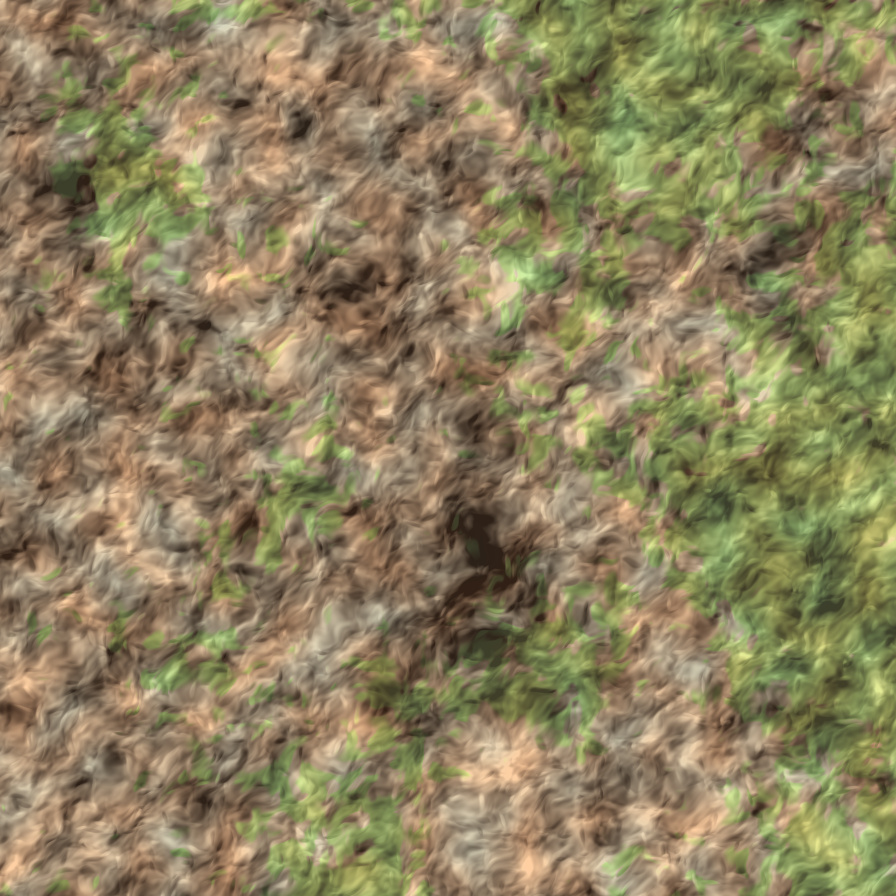
Reproduce this texture procedurally as a Shadertoy shader.

```glsl
// Rough ground seen from above: dry brown straw overgrown by patches of green leaves.
// Warped, slanted gradient noise gives the tangle; scattered oval flecks give blades
// and leaves; broad noise decides what is green, sunlit or shaded.

vec3 hash3(vec2 c) {
    vec3 q = fract(c.xyx * vec3(0.1031, 0.1030, 0.0973));
    q += dot(q, q.yxz + 33.33);
    return fract((q.xxy + q.yzz) * q.zyx);
}

float cornerSlope(vec2 cell, vec2 offset) {
    float a = 6.2832 * hash3(cell).x;
    return dot(vec2(cos(a), sin(a)), offset);
}

float gradientNoise(vec2 p) {
    vec2 i = floor(p), f = fract(p);
    vec2 u = f * f * f * (f * (f * 6.0 - 15.0) + 10.0);
    vec2 e = vec2(1, 0);
    return mix(mix(cornerSlope(i, f), cornerSlope(i + e.xy, f - e.xy), u.x),
               mix(cornerSlope(i + e.yx, f - e.yx), cornerSlope(i + 1.0, f - 1.0), u.x), u.y);
}

float fbm(vec2 p, int octaves, float gain) {
    float sum = 0.0, amp = 1.0;
    for (int i = 0; i < octaves; i++) {
        sum += amp * gradientNoise(p);
        p = p * 1.9 + 17.3;
        amp *= gain;
    }
    return sum;
}

mat2 turn(float a) {
    return mat2(cos(a), -sin(a), sin(a), cos(a));
}

// Overlapping oval flecks: x = brightness, y = leafiness, both about -0.5 to 0.5
vec2 flecks(vec2 p, float slimness) {
    vec2 cell = floor(p), result = vec2(0);
    for (int y = -1; y <= 1; y++)
    for (int x = -1; x <= 1; x++) {
        vec2 c = cell + vec2(x, y);
        vec3 place = hash3(c), look = hash3(c + 71.7);
        vec2 q = turn(0.75 + 2.0 * (place.z - 0.5)) * (p - c - place.xy);
        q /= vec2(0.95, 0.95 * slimness) * mix(0.65, 1.0, look.z);
        float cover = smoothstep(1.0, 0.35, length(q));
        float lit = look.x - 0.5 + 0.2 * q.y;
        result = mix(result, vec2(lit, look.y - 0.5), cover);
    }
    return result;
}

// Three-stop colour ramp, continued a little past both ends
vec3 ramp(vec3 dark, vec3 mid, vec3 light, float tone) {
    float t = (clamp(tone, -0.1, 1.12) - 0.5) / 0.35;
    return t < 0.0 ? mix(mid, dark, -t) : mix(mid, light, t);
}

void mainImage(out vec4 fragColor, in vec2 fragCoord) {
    vec2 p = fragCoord / iResolution.y;

    // Bend the coordinates so that blades and clumps tangle
    vec2 w = p + 0.016 * vec2(gradientNoise(p * 15.0), gradientNoise(p * 15.0 + 40.0));
    w += 0.005 * vec2(gradientNoise(p * 48.0 + 5.0), gradientNoise(p * 48.0 + 90.0));
    vec2 slanted = turn(0.75) * w * vec2(1.0, 1.0);
    slanted.x *= 0.6;

    // Broad layout: a shaded hollow, a bare straw patch, bare ground above the middle
    vec2 b = p + 0.07 * vec2(gradientNoise(p * 6.0), gradientNoise(p * 6.0 + 20.0));
    float hollow = smoothstep(1.3, 0.4, length((b - vec2(0.51, 0.34)) / vec2(0.11, 0.16)));
    float straw = smoothstep(1.3, 0.5, length((b - vec2(0.56, 0.07)) / vec2(0.09, 0.12)));
    float bare = smoothstep(1.3, 0.3, length((b - vec2(0.52, 0.72)) / vec2(0.28, 0.26)));

    // Fine detail
    vec2 coarse = flecks(w * 42.0, 0.42);
    vec2 fine = flecks(w * 72.0 + 31.0, 0.36);
    float tangle = fbm(slanted * 24.0, 4, 0.75);

    // Leaf cover
    float leafy = 0.65 * fbm(p * 3.6 + 8.0, 3, 0.5) + 0.4 * (p.x - 0.5)
                + 0.5 * coarse.y + 0.25 * fine.y + 0.4 * gradientNoise(w * 34.0 + 60.0)
                - 0.2 * bare - 0.35 * straw + 0.05 * hollow;
    float green = smoothstep(-0.08, 0.08, leafy - 0.04);

    // Brightness
    float tone = 0.53 + 0.55 * tangle + 0.55 * coarse.x + 0.42 * fine.x
               + 0.4 * gradientNoise(p * 6.0 + 3.0) - 0.33 * hollow + 0.22 * straw;

    vec3 soil = ramp(vec3(0.34, 0.27, 0.21), vec3(0.56, 0.47, 0.38), vec3(0.77, 0.67, 0.55), tone);
    vec3 leaf = ramp(vec3(0.36, 0.38, 0.23), vec3(0.52, 0.57, 0.33), vec3(0.72, 0.77, 0.48), tone - 0.07);
    vec3 col = mix(soil, leaf, green);

    // Slight drift between warm and cool
    col *= 1.0 + 0.16 * gradientNoise(w * 18.0 + 70.0) * vec3(1.0, -0.2, -1.0);
    fragColor = vec4(clamp(col, 0.0, 1.0), 1.0);
}
```
